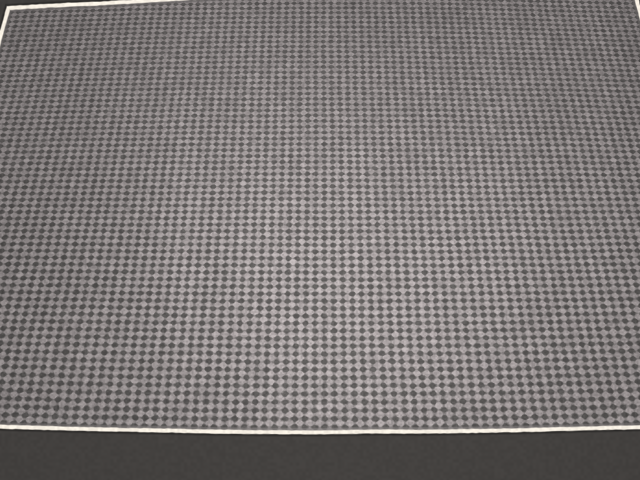
Reproduce this texture procedurally as a Shadertoy shader.

```glsl
// Grey diamond-checked woven rug with a cream trim, lying on dark cloth in perspective.

const float FRONT_Y = 0.100;       // height of the front edge at the centre
const float FRONT_PITCH = 0.0210;  // width of one repeat at the front
const float BACK_PITCH = 0.0154;   // the same at the top of the canvas
const float FRONT_ROW = 0.0180;    // height of the front repeat
const float FRONT_BOW = 0.024;     // curve of the front edge
const float TRIM_HALF = 0.0042;
const float PI = 3.14159;

const vec3 LIGHT_YARN = vec3(0.715, 0.684, 0.684);
const vec3 DARK_YARN = vec3(0.390, 0.380, 0.374);
const vec3 CREAM = vec3(1.00, 0.97, 0.92);
const vec3 CLOTH = vec3(0.268, 0.258, 0.250);

float hash(vec2 p) {
    vec3 q = fract(p.xyx * 0.1031);
    q += dot(q, q.yzx + 33.33);
    return fract((q.x + q.y) * q.z);
}

float noise(vec2 p) {
    vec2 i = floor(p), f = fract(p);
    f = f * f * (3.0 - 2.0 * f);
    float low = mix(hash(i), hash(i + vec2(1, 0)), f.x);
    float high = mix(hash(i + vec2(0, 1)), hash(i + vec2(1, 1)), f.x);
    return mix(low, high, f.y);
}

// Signed distance to the line a-b, positive on its right-hand side.
float rightOf(vec2 p, vec2 a, vec2 b) {
    vec2 dir = normalize(b - a);
    return dot(p - a, vec2(dir.y, -dir.x));
}

// Distance inside the rug outline: bowed front, two sides and the far edge.
float rugInside(vec2 p) {
    float wobble = 0.0016 * (noise(p * 9.0) - 0.5);
    float front = p.y - FRONT_Y - FRONT_BOW * p.x * p.x;
    float left = rightOf(p, vec2(-0.667, 0.920), vec2(-0.649, 0.983));
    float back = rightOf(p, vec2(-0.649, 0.983), vec2(-0.340, 1.000));
    float right = rightOf(p, vec2(0.660, 1.000), vec2(0.668, 0.970));
    return min(min(front, back), min(left, right)) + wobble;
}

// Canvas position to weave repeats; rows bow down in front and up at the back.
vec2 weaveRepeats(vec2 p) {
    float bow = FRONT_BOW - 0.055 * (p.y - FRONT_Y);
    float depth = p.y - FRONT_Y - bow * p.x * p.x;
    float pitch = mix(FRONT_PITCH, BACK_PITCH, depth / (1.0 - FRONT_Y));
    float across = p.x + 0.0020 * (noise(p * 7.0) - 0.5);
    depth += 0.0020 * (noise(p * 8.0 + 20.0) - 0.5);
    return vec2(across / pitch, depth * FRONT_PITCH / (FRONT_ROW * pitch));
}

// Rounded checks: 1 on light yarn, 0 on dark yarn.
float checks(vec2 cell, float blur) {
    float field = cos(PI * cell.x) * cos(PI * cell.y);
    return smoothstep(-blur, blur, field + 0.10);
}

vec3 rugColor(vec2 p, float pixel) {
    vec2 repeats = weaveRepeats(p);
    // Diagonal axes turn the checks into upright diamonds.
    vec2 cell = vec2(repeats.x + repeats.y, repeats.x - repeats.y);
    float blur = clamp(pixel * 230.0, 0.45, 0.8);
    // Loose fibres roughen the borders between tufts.
    cell += 0.16 * (vec2(noise(p * 210.0), noise(p * 210.0 + 70.0)) - 0.5);
    float weave = checks(cell, blur);

    // Dark yarn fades with distance; each tuft takes a slightly different tone.
    vec3 dark = mix(DARK_YARN, LIGHT_YARN, 0.20 * smoothstep(0.35, 1.0, p.y));
    vec3 color = mix(dark, LIGHT_YARN, weave);
    color *= 0.97 + 0.06 * hash(floor(cell + 0.5) + 200.0);

    // Fibre grain, brushed bands and broad uneven patches.
    color *= 0.90 + 0.20 * noise(p * 260.0);
    color *= 0.98 + 0.04 * noise(vec2(p.x * 14.0 + 30.0, p.y * 2.0));
    return color * (0.98 + 0.04 * noise(p * 4.0 + 50.0));
}

// Lamp glow, strongest a little below the centre.
float glow(vec2 p) {
    vec2 offset = (p - vec2(0.06, 0.38)) * vec2(0.85, 1.0);
    return 0.61 + 0.375 * exp(-2.3 * dot(offset, offset));
}

void mainImage(out vec4 fragColor, in vec2 fragCoord) {
    vec2 p = (fragCoord - vec2(0.5 * iResolution.x, 0.0)) / iResolution.y;
    float pixel = 1.0 / iResolution.y;
    float inside = rugInside(p);
    float light = glow(p);

    // Cloth, darkened by the shadow close to the rug.
    vec3 color = CLOTH * (0.78 + 0.25 * light) * (0.96 + 0.08 * noise(p * 150.0));
    color *= 1.0 - 0.45 * smoothstep(-0.011, -0.004, inside);

    // Rug, with a plain woven margin beside the trim.
    vec3 rug = rugColor(p, pixel);
    float margin = 1.0 - smoothstep(0.007, 0.007 + 2.0 * pixel, inside);
    rug = mix(rug, 0.5 * (LIGHT_YARN + DARK_YARN), 0.7 * margin) * light;
    color = mix(color, rug, smoothstep(-pixel, pixel, inside));

    // Trim with a slightly frayed edge.
    float fray = 0.0012 * (noise(p * 120.0) - 0.5);
    float trim = 1.0 - smoothstep(-pixel, pixel, abs(inside) - TRIM_HALF + fray);
    vec3 cream = CREAM * (0.94 + 0.08 * noise(p * 200.0));
    color = mix(color, cream, trim);

    fragColor = vec4(color, 1.0);
}
```
